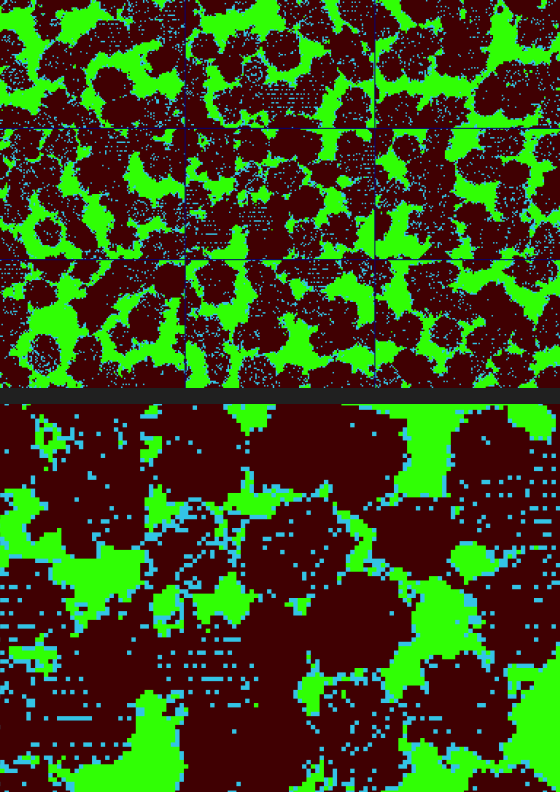
Top, the full canvas; bottom, a detail of the centre.
This texture is drawn by a WebGL 2 fragment shader. Its source:

```glsl
#version 300 es
precision highp float;
// Nine tiles of dark, ragged grains on vivid green, with dotted cyan rims and specks.

#define ROWS 266.0          // mosaic cells per canvas height
#define SPACING 0.086       // distance between grain centres
#define RADIUS 0.0415       // mean grain radius
#define LOBES 0.70          // depth of the lobes on a grain
#define RAGGED 0.009        // fine roughness of the rims
#define RIM_DENSITY 0.70    // share of rim cells that are lit
#define SPECK_DENSITY 0.18  // specks in the most speckled grains
#define TILE_PITCH 0.339    // tile size as a share of the canvas
#define LINE_HALF 0.0013    // half width of the dividing lines

uniform vec2 u_resolution;
out vec4 outColor;

const vec3 MAROON = vec3(0.25, 0.0, 0.008);
const vec3 GREEN = vec3(0.19, 1.0, 0.02);
const vec3 CYAN = vec3(0.20, 0.77, 0.90);
const vec3 NAVY = vec3(0.02, 0.0, 0.45);

vec4 hash4(vec2 p) {
  vec4 h = fract(p.xyxy * vec4(0.1031, 0.1030, 0.0973, 0.1099));
  h += dot(h, h.wzxy + 33.33);
  return fract((h.xxyz + h.yzzw) * h.zywx);
}

float gradientNoise(vec2 p) {
  vec2 i = floor(p), f = p - i;
  vec2 u = f * f * f * (f * (f * 6.0 - 15.0) + 10.0);
  vec4 corner;
  for (int k = 0; k < 4; k++) {
    vec2 o = vec2(k & 1, k >> 1);
    float a = 6.2832 * hash4(i + o).x;
    corner[k] = dot(vec2(cos(a), sin(a)), f - o);
  }
  return mix(mix(corner.x, corner.y, u.x), mix(corner.z, corner.w, u.x), u.y);
}

// Approximate signed distance to one grain: turned, stretched, lobed.
float grainDistance(vec2 q, vec4 shape) {
  float a = 6.2832 * shape.x, stretch = mix(0.82, 1.22, shape.y);
  float radius = RADIUS * mix(0.78, 1.22, shape.z);
  vec2 e = abs(mat2(cos(a), sin(a), -sin(a), cos(a)) * q);
  e *= vec2(stretch, 1.0 / stretch);
  float power = mix(2.0, 3.0, shape.w * shape.w);
  float size = pow(pow(e.x, power) + pow(e.y, power), 1.0 / power);
  float lobes = gradientNoise(q * 42.0 + shape.xy * 90.0);
  return size - radius * (1.0 + LOBES * mix(0.3, 1.2, shape.w) * lobes);
}

// Which share of a grain's cells is lit: rings, rows or loose patches.
float speckDensity(vec2 cell, vec2 q, vec4 traits) {
  float pattern = smoothstep(-0.2, 0.35, gradientNoise(cell * 0.15)) * 2.0;
  if (traits.z < 0.15) pattern = 2.0 * step(0.0, sin(length(q) * 420.0));
  else if (traits.z < 0.23) pattern = 2.5 * step(mod(cell.y, 3.0), 0.5);
  return SPECK_DENSITY * traits.w * traits.w * pattern;
}

vec2 tilePosition(vec2 uv, float aspect) {
  return (uv / vec2(aspect, 1.0) - 0.5) / TILE_PITCH + 0.5;
}

// Flat colour of one mosaic cell.
vec3 cellColor(vec2 cell, float aspect) {
  vec2 uv = (cell + 0.5) / ROWS;
  vec2 tileSeed = (floor(tilePosition(uv, aspect)) + 2.0) * vec2(37.0, 53.0);
  vec2 home = floor(uv / SPACING), nearestOffset = vec2(0.0);
  vec4 nearestTraits = vec4(0.0);
  float nearest = 1.0, second = 1.0;
  for (int y = -1; y <= 1; y++) {
    for (int x = -1; x <= 1; x++) {
      vec2 id = home + vec2(x, y);
      vec4 traits = hash4(id + tileSeed + 5.0);
      vec2 centre = (id + mix(vec2(0.1), vec2(0.9), traits.xy)) * SPACING;
      float d = grainDistance(uv - centre, hash4(id + tileSeed + 211.0));
      if (d < nearest) {
        second = nearest;
        nearest = d;
        nearestOffset = uv - centre;
        nearestTraits = traits;
      } else second = min(second, d);
    }
  }

  vec4 dice = hash4(cell + 17.0);
  float d = nearest + RAGGED * gradientNoise(uv * 95.0) + (dice.x - 0.5) * 0.9 / ROWS;
  if (d > 1.0 / ROWS) return GREEN;
  if (d > 0.0) return dice.y < RIM_DENSITY ? CYAN : (dice.z < 0.5 ? GREEN : MAROON);

  // Interior specks, with a few more along the seams between grains.
  float density = speckDensity(cell, nearestOffset, nearestTraits);
  if (second - nearest < 1.2 / ROWS) density += 0.08;
  return dice.w < density ? CYAN : MAROON;
}

void main() {
  vec2 uv = gl_FragCoord.xy / u_resolution.y;
  float aspect = u_resolution.x / u_resolution.y, pixel = 1.0 / u_resolution.y;

  // Blend the four closest cells over one pixel's footprint.
  vec2 g = uv * ROWS - 0.5, base = floor(g);
  vec2 w = clamp((g - base - 0.5) / min(ROWS * pixel, 1.0) + 0.5, 0.0, 1.0);
  vec3 lower = mix(cellColor(base, aspect), cellColor(base + vec2(1, 0), aspect), w.x);
  vec3 upper = mix(cellColor(base + vec2(0, 1), aspect), cellColor(base + 1.0, aspect), w.x);
  vec3 color = mix(lower, upper, w.y);

  // Thin dividing lines between the tiles.
  vec2 t = tilePosition(uv, aspect);
  vec2 gap = abs(t - round(t)) * TILE_PITCH * vec2(aspect, 1.0);
  float line = 1.0 - smoothstep(-0.5 * pixel, 0.5 * pixel, min(gap.x, gap.y) - LINE_HALF);
  outColor = vec4(mix(color, NAVY, line), 1.0);
}
```
